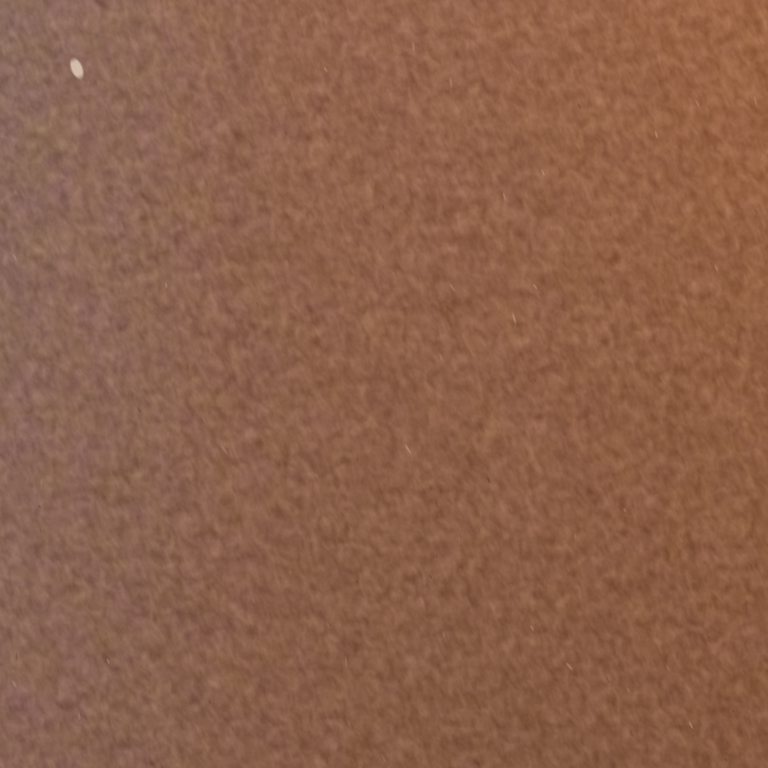
This texture is drawn by a Shadertoy shader. Its source:

```glsl
// Brown felted paper: soft slanted mottling, sparse fibres and a warm side light.

const vec2 FIBRE_DIRECTION = vec2(-0.39, 0.92);
const vec2 DRIFT_DIRECTION = vec2(0.8, 0.6);
const vec3 PALE_FIBRE = vec3(0.78, 0.64, 0.54);
const vec3 DARK_SPECK = vec3(0.30, 0.19, 0.15);
const vec3 BRIGHT_FLAKE = vec3(0.86, 0.77, 0.70);

// Integer hash of a cell, two values in 0..1
vec2 hash2(vec2 cell, uint seed) {
    uvec2 h = uvec2(ivec2(cell)) * uvec2(1597u, 3571u) + seed * uvec2(7919u, 6271u);
    h = h * 1664525u + 1013904223u;
    h.x += h.y * 1664525u;
    h.y += h.x * 1664525u;
    h ^= h >> 16u;
    h.x += h.y * 1664525u;
    h.y += h.x * 1664525u;
    h ^= h >> 16u;
    return vec2(h & 65535u) / 65535.0;
}

// Smooth gradient noise, about -0.7..0.7
float cornerSlope(vec2 cell, vec2 local, vec2 corner, uint seed) {
    vec2 slope = hash2(cell + corner, seed) * 2.0 - 1.0;
    return dot(slope, local - corner);
}

float noise(vec2 p, uint seed) {
    vec2 cell = floor(p);
    vec2 f = fract(p);
    vec2 s = f * f * f * (f * (f * 6.0 - 15.0) + 10.0);
    vec2 e = vec2(1.0, 0.0);
    float low = mix(cornerSlope(cell, f, e.yy, seed), cornerSlope(cell, f, e.xy, seed), s.x);
    float high = mix(cornerSlope(cell, f, e.yx, seed), cornerSlope(cell, f, e.xx, seed), s.x);
    return mix(low, high, s.y) * 1.4;
}

// Coordinates across (x) and along (y) a direction
vec2 alignTo(vec2 p, vec2 direction) {
    return vec2(dot(p, vec2(direction.y, -direction.x)), dot(p, direction));
}

// Pointed fibre centred at the origin, soft edged
float fibre(vec2 p, vec2 direction, float halfLength, float halfWidth, float blur) {
    vec2 q = alignTo(p, direction);
    float along = min(abs(q.y) / halfLength, 1.0);
    float width = halfWidth * (1.0 - along * along);
    float fade = 1.0 - smoothstep(0.4, 1.0, along);
    return fade * (1.0 - smoothstep(width - blur, width + blur, abs(q.x)));
}

// One randomly present, randomly tilted fibre per cell
float scatteredFibres(vec2 p, float cells, float chance, float size, uint seed) {
    vec2 cell = floor(p * cells);
    vec2 pick = hash2(cell, seed);
    vec2 centre = 0.25 + 0.5 * hash2(cell, seed + 1u);
    vec2 shape = hash2(cell, seed + 2u);
    vec2 direction = normalize(FIBRE_DIRECTION + vec2(0.7 * (shape.x - 0.5), 0.0));
    vec2 offset = (fract(p * cells) - centre) / cells;
    float mark = fibre(offset, direction, size * (0.6 + shape.y), size * 0.2, 0.0011);
    return mark * step(pick.x, chance) * (0.25 + 0.75 * pick.y * pick.y);
}

// Greyish on the left, orange on the right, darker towards the bottom
vec3 litPaper(vec2 uv) {
    vec3 left = mix(vec3(0.530, 0.390, 0.335), vec3(0.545, 0.422, 0.375), uv.y);
    vec3 middle = mix(vec3(0.520, 0.357, 0.270), vec3(0.580, 0.394, 0.303), uv.y);
    vec3 right = mix(vec3(0.520, 0.345, 0.246), vec3(0.610, 0.395, 0.268), uv.y);
    vec3 colour = mix(left, middle, smoothstep(-0.1, 0.5, uv.x));
    return mix(colour, right, smoothstep(0.4, 1.1, uv.x));
}

// Brightness of the felted surface, from broad clouds down to fine grain
float mottling(vec2 p) {
    vec2 q = alignTo(p, FIBRE_DIRECTION);
    vec2 bend = 0.004 * vec2(noise(p * 45.0, 1u), noise(p * 45.0, 2u));
    float clouds = noise(p * vec2(11.0, 17.0), 3u);
    float patches = noise(p * vec2(27.0, 36.0), 8u);
    float tufts = noise((q + bend) * vec2(62.0, 42.0), 4u);
    float clumps = noise((p + bend) * vec2(66.0, 82.0), 5u);
    float strands = noise((q + bend) * vec2(145.0, 76.0), 6u);
    float grain = noise(q * vec2(300.0, 190.0), 7u);
    float broad = 0.018 * clouds + 0.018 * patches;
    return broad + 0.054 * tufts + 0.044 * clumps + 0.048 * strands + 0.020 * grain;
}

void mainImage(out vec4 fragColor, in vec2 fragCoord) {
    vec2 uv = fragCoord / iResolution.xy;
    vec2 p = fragCoord / min(iResolution.x, iResolution.y);

    // Base light and surface relief
    vec3 colour = litPaper(uv);
    colour += mottling(p) * vec3(1.0, 0.93, 0.86);

    // Faint yellow and violet drift, strongest on the grey side
    vec2 d = alignTo(p, DRIFT_DIRECTION);
    float drift = noise(d * vec2(17.0, 21.0), 20u) + 0.6 * noise(d * 48.0, 21u);
    colour += drift * mix(0.024, 0.010, smoothstep(0.0, 0.5, uv.x)) * vec3(0.2, 0.5, -1.0);

    // Pale fibres and dark specks, denser near the bottom
    float lowSide = mix(1.0, 0.2, uv.y);
    float pale = scatteredFibres(p, 25.0, 0.15 * lowSide, 0.0065, 30u);
    float dark = scatteredFibres(p, 31.0, 0.14 * lowSide, 0.0042, 40u);
    colour = mix(colour, PALE_FIBRE, 0.5 * pale);
    colour = mix(colour, DARK_SPECK, 0.5 * dark);

    // Single bright flake in the upper left
    float flake = fibre(uv - vec2(0.100, 0.911), FIBRE_DIRECTION, 0.018, 0.007, 0.002);
    colour = mix(colour, BRIGHT_FLAKE, 0.9 * flake);

    fragColor = vec4(colour, 1.0);
}
```
